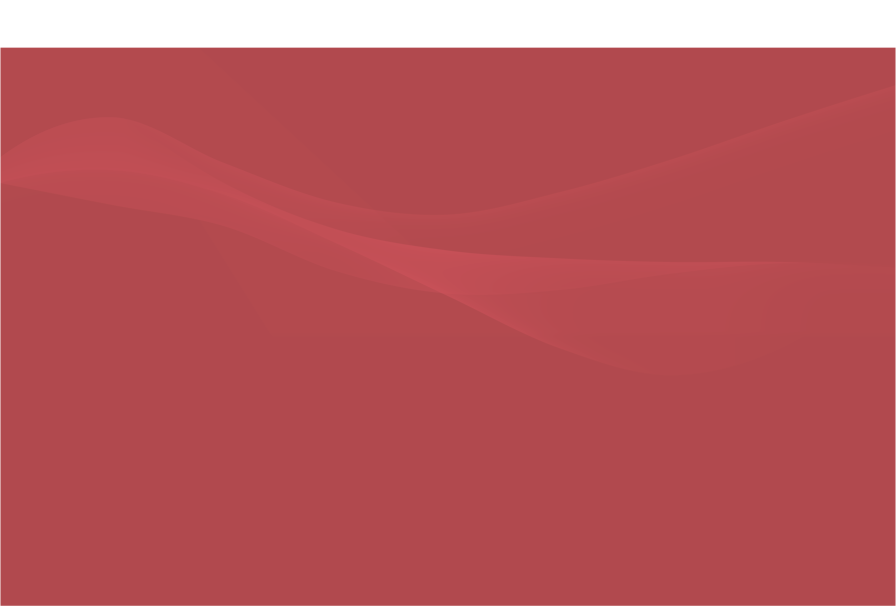
This background is drawn by a Shadertoy shader. Its source:

```glsl
const vec3 BASE = vec3(0.695, 0.288, 0.304);
const vec3 HIGHLIGHT = vec3(0.785, 0.316, 0.345);
const vec3 PAPER = vec3(1.0);

// Smooth curve through nine evenly spaced depths, measured from the top
float curve(float x, float depth[9]) {
    float s = clamp(x, 0.0, 1.0) * 8.0;
    int i = min(int(s), 7);
    float t = s - float(i);
    float b = depth[i];
    float c = depth[i + 1];
    float a = i > 0 ? depth[i - 1] : 3.0 * (b - c) + depth[2];
    float d = i < 7 ? depth[i + 2] : 3.0 * (c - b) + depth[6];
    return b + 0.5 * t * (c - a + t * (2.0 * a - 5.0 * b + 4.0 * c - d
        + t * (3.0 * (b - c) + d - a)));
}

// Antialiased step, positive side filled
float cover(float d, float soft) {
    return smoothstep(-soft, soft, d);
}

float band(float y, float top, float bottom, float soft) {
    return cover(y - top, soft) * cover(bottom - y, soft);
}

// Light fading away from one side of an edge
float edgeGlow(float d, float reach, float soft) {
    return cover(d, soft) * exp(-max(d, 0.0) / reach);
}

// Signed side of the line through a and b
float lineSide(vec2 p, vec2 a, vec2 b) {
    vec2 dir = normalize(b - a);
    return dot(p - a, vec2(-dir.y, dir.x));
}

float ribbonLight(vec2 p, float soft) {
    float x = p.x;
    float y = p.y;
    float crest = curve(x, float[9](0.259, 0.193, 0.268, 0.333, 0.353, 0.316, 0.262, 0.199, 0.140));
    float fold = curve(x, float[9](0.301, 0.280, 0.320, 0.400, 0.487, 0.573, 0.617, 0.570, 0.440));
    float spine = curve(x, float[9](0.060, 0.182, 0.301, 0.377, 0.412, 0.425, 0.431, 0.431, 0.441));
    float hem = curve(x, float[9](0.301, 0.337, 0.372, 0.446, 0.483, 0.477, 0.450, 0.433, 0.441));
    float sheetTop = max(crest, spine);
    float leftSide = 1.0 - smoothstep(0.2, 0.5, x);
    float rightSide = smoothstep(0.35, 0.52, x);

    // Upper sheet, between the crest and the spine
    float light = band(y, crest, sheetTop, soft) * mix(0.05, 0.28, leftSide);

    // Main sheet, brightest toward its lower fold on the left
    float t = clamp((y - sheetTop) / max(fold - sheetTop, 0.01), 0.0, 1.0);
    float sheet = mix(mix(0.48, 0.12, smoothstep(0.42, 0.68, x)), mix(0.36, 0.68, t), leftSide);
    light += band(y, sheetTop, fold, soft) * sheet * (1.0 - smoothstep(0.78, 0.93, x));

    // Lower ribbon on the left and its continuation on the right
    light += band(y, fold, hem, soft) * mix(0.26, 0.4, leftSide);
    light += band(y, spine, hem, soft) * 0.24 * rightSide;

    // Bright rims
    light += edgeGlow(y - crest, 0.018, soft) * mix(0.1, 0.34, smoothstep(0.12, 0.4, x));
    light += edgeGlow(y - spine, 0.02, soft) * cover(y - crest, soft)
        * 0.28 * smoothstep(0.15, 0.3, x) * (1.0 - 0.6 * smoothstep(0.8, 1.0, x));
    light += edgeGlow(fold - y, 0.014, soft) * 0.35
        * smoothstep(0.3, 0.5, x) * (1.0 - smoothstep(0.58, 0.76, x));
    light += edgeGlow(y - fold, 0.012, soft) * 0.12 * leftSide;

    // Faint veils above and below the ribbons
    float upper = cover(lineSide(p, vec2(0.221, 0.078), vec2(0.417, 0.345)), soft);
    light += 0.07 * upper * cover(sheetTop - y, soft);
    float lower = cover(-lineSide(p, vec2(0.228, 0.374), vec2(0.3, 0.544)), soft);
    light += 0.08 * lower * band(y, max(spine, hem), 0.55, 0.006);
    return clamp(light, 0.0, 1.0);
}

void mainImage(out vec4 fragColor, in vec2 fragCoord) {
    vec2 uv = fragCoord / iResolution.xy;
    vec2 p = vec2(uv.x, 1.0 - uv.y);
    float soft = 0.8 / iResolution.y;

    vec3 color = mix(BASE, HIGHLIGHT, ribbonLight(p, soft));

    // Framed panel with a white margin
    vec2 low = vec2(0.00053, 0.07836);
    vec2 high = vec2(0.99947, 0.99635);
    vec2 inside = clamp(min(p - low, high - p) * iResolution.xy + 0.5, 0.0, 1.0);
    fragColor = vec4(mix(PAPER, color, inside.x * inside.y), 1.0);
}
```
